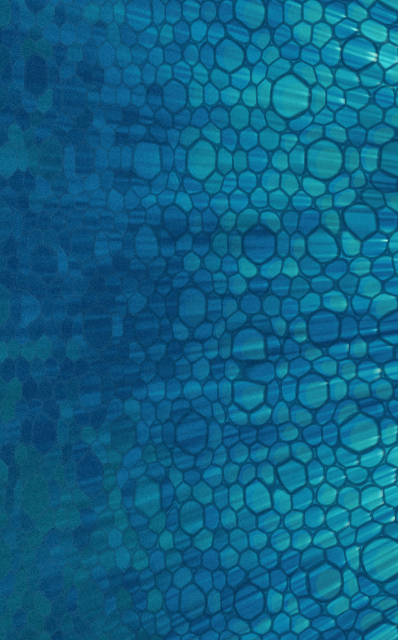
Write a WebGL 1 fragment shader that draws this texture.

```glsl
precision highp float;
// Packed translucent blue tubes, lit from the right and crossed by fanning light streaks.
uniform vec2 u_resolution;

const vec3 DEEP  = vec3(0.03, 0.25, 0.42);
const vec3 BLUE  = vec3(0.055, 0.39, 0.58);
const vec3 CYAN  = vec3(0.04, 0.51, 0.67);
const vec3 AQUA  = vec3(0.09, 0.63, 0.70);
const vec3 GLINT = vec3(0.26, 0.86, 0.87);
const vec3 TEAL  = vec3(0.05, 0.43, 0.49);
const vec3 MOSS  = vec3(0.14, 0.56, 0.55);
const vec3 RIM_DARK = vec3(0.02, 0.22, 0.34);
const vec3 RIM_PALE = vec3(0.13, 0.36, 0.50);
const vec2 PITCH = vec2(0.030, 0.038);  // small tube size, in canvas heights
const vec2 BLOCK = vec2(3.0, 4.0);      // lattice cells sharing one large tube
const vec2 FOCUS = vec2(1.5, 0.62);     // point where the streaks converge
const float ROW = 0.866;                // hexagonal row height
const float JITTER = 0.26;
const float LARGE_SHARE = 0.85;
const float RIM_WIDTH = 0.055;
const float GRAIN = 0.05;

float hash(vec2 p) {
  vec3 q = fract(vec3(p.xyx) * 0.1031);
  q += dot(q, q.yzx + 33.33);
  return fract((q.x + q.y) * q.z);
}

vec2 hash2(vec2 p) {
  return vec2(hash(p + 17.0), hash(p + 71.0));
}

float noise(vec2 p) {
  vec2 i = floor(p), f = fract(p);
  f = f * f * (3.0 - 2.0 * f);
  return mix(mix(hash(i), hash(i + vec2(1, 0)), f.x),
             mix(hash(i + vec2(0, 1)), hash(i + vec2(1, 1)), f.x), f.y);
}

vec2 latticePoint(vec2 id) {
  return vec2(id.x + 0.5 * mod(id.y, 2.0), id.y * ROW);
}

// Lattice cell holding the large tube of a block.
vec2 largeCell(vec2 block) {
  return block * BLOCK + floor(hash2(block) * vec2(2.0, 3.0));
}

bool hasLarge(vec2 block) {
  return hash(block + 5.0) < LARGE_SHARE;
}

// Magnifies the lattice around each large tube, squeezing its neighbours.
vec2 swell(vec2 q) {
  vec2 base = floor(vec2(q.x, q.y / ROW) / BLOCK), shift = vec2(0.0);
  for (int j = -1; j <= 1; j++)
  for (int i = -1; i <= 1; i++) {
    vec2 block = base + vec2(i, j);
    if (!hasLarge(block)) continue;
    vec2 d = q - latticePoint(largeCell(block));
    float size = mix(0.72, 0.95, hash(block + 9.0));
    float r = max(length(d), 0.001);
    float inner = r * 0.5 / size;
    float outer = mix(0.5, 1.9, (r - size) / (1.9 - size));
    float mapped = r < size ? inner : min(outer, r);
    shift += d * (mapped / r - 1.0);
  }
  return q + shift;
}

vec3 ramp(float t) {
  vec3 c = mix(DEEP, BLUE, smoothstep(0.10, 0.38, t));
  c = mix(c, CYAN, smoothstep(0.38, 0.58, t));
  c = mix(c, AQUA, smoothstep(0.58, 0.76, t));
  return mix(c, GLINT, smoothstep(0.76, 1.0, t)) * (0.78 + 0.22 * smoothstep(-0.15, 0.12, t));
}

void main() {
  vec2 p = gl_FragCoord.xy / u_resolution.y;
  float x = gl_FragCoord.x / u_resolution.x;
  float pixel = 1.0 / (u_resolution.y * PITCH.x);

  // Nearest tube by power distance, and distance to its wall.
  vec2 q = swell(vec2(p.x * (1.35 - 0.5 * p.x), p.y) / PITCH + 40.0);
  float row = floor(q.y / ROW + 0.5);
  float best = 9.0, second = 9.0, radius = 0.5, large = 0.0;
  vec2 cell = vec2(0.0), local = vec2(0.0), other = vec2(1.0);
  for (int j = -1; j <= 1; j++)
  for (int i = -1; i <= 1; i++) {
    float y = row + float(j);
    vec2 id = vec2(floor(q.x - 0.5 * mod(y, 2.0) + 0.5) + float(i), y);
    vec2 block = floor(id / BLOCK);
    float big = hasLarge(block) && distance(id, largeCell(block)) < 0.5 ? 1.0 : 0.0;
    vec2 d = q - latticePoint(id) - (1.0 - big) * JITTER * (hash2(id) - 0.5);
    float r = mix(0.49 + 0.09 * hash(id + 3.0), 0.53, big);
    float power = dot(d, d) - r * r;
    if (power < best) {
      second = best; other = local;
      best = power; local = d; cell = id; radius = r; large = big;
    } else if (power < second) {
      second = power; other = d;
    }
  }
  float wall = min(radius - length(local), 0.5 * (second - best) / max(distance(local, other), 0.1));
  float inside = smoothstep(-pixel, pixel, wall);
  float rim = 1.0 - smoothstep(RIM_WIDTH * 0.4, RIM_WIDTH + pixel, abs(wall));
  float tint = hash(cell + 29.0);

  // Streaks: some cross all tubes, some are broken up by each one.
  float ray = (p.y - FOCUS.y) / (FOCUS.x - p.x);
  float across = noise(vec2(p.x * 5.0, ray * 95.0 + 50.0));
  float broken = noise(vec2(p.x * 9.0 + tint * 30.0, ray * 210.0 + tint * 60.0 + 90.0));
  float streak = 0.45 * across + 0.55 * broken - 0.5;
  float broad = noise(vec2(p.x * 3.0 + 7.0, ray * 14.0 + 20.0)) - 0.5;
  float patchy = noise(p * 5.0 + 11.0);

  // Tone: light from the right, shade at the lower left and in a band on the right.
  float band = x * x * exp(-pow((ray + 0.21) / 0.07, 2.0));
  float tone = 0.17 + 0.40 * smoothstep(0.0, 1.0, x) + 0.10 * (p.y - 0.5) * (1.0 - x);
  tone += streak * (0.16 + 0.60 * x) + broad * (0.16 + 0.14 * x) - 0.13 * band;
  tone += (tint - 0.5) * 0.14 + 0.06 * (patchy - 0.5) - 0.07 * (1.0 - inside);
  float crescent = smoothstep(0.25, 0.9, local.x / radius) * inside;
  tone += crescent * x * x * (0.06 + 0.5 * max(streak, 0.0));
  vec3 color = ramp(tone);

  // Greenish patches, and an offset disc seen through some tubes.
  float green = smoothstep(0.45, 0.85, 0.6 * patchy + 0.4 * hash(cell + 41.0));
  color = mix(color, TEAL * (0.8 + 0.8 * tone), 0.65 * green);
  float disc = 1.0 - smoothstep(0.34, 0.34 + pixel, length(local - vec2(0.16, -0.08)));
  disc *= inside * step(0.55, tint + 0.25 * large) * smoothstep(0.25, 0.9, x);
  color = mix(color, MOSS * (0.75 + 0.55 * tone), 0.48 * disc);

  // Tube walls, sunlit flecks at the right, fine grain.
  vec3 rimColor = mix(RIM_PALE, RIM_DARK, smoothstep(0.1, 0.45, x));
  color = mix(color, rimColor, rim * mix(0.28, 0.62 + 0.18 * large, smoothstep(0.0, 0.7, x)));
  float fleck = crescent * smoothstep(0.7, 1.0, x) * smoothstep(0.16, 0.36, streak + 0.2 * broad);
  color = mix(color, vec3(0.78, 0.93, 0.84), 0.7 * fleck);
  color += GRAIN * (1.0 - 0.6 * x) * (hash(floor(p * 512.0)) - 0.5);
  gl_FragColor = vec4(clamp(color, 0.0, 1.0), 1.0);
}
```
